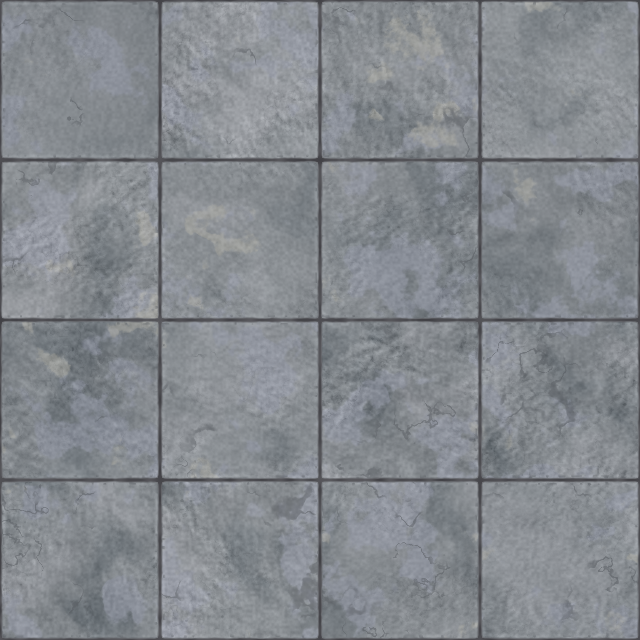
Reproduce this texture procedurally as a Shadertoy shader.

```glsl
// Four by four weathered blue-grey slate tiles with thin dark grout.

const float TILES = 4.0;
const vec3 SLATE = vec3(0.532, 0.551, 0.568);
const vec3 SHADE = vec3(0.425, 0.453, 0.475);
const vec3 PALE = vec3(0.585, 0.598, 0.618);
const vec3 LAVENDER = vec3(0.580, 0.598, 0.650);
const vec3 BEIGE = vec3(0.645, 0.645, 0.622);
const vec3 CRACK = vec3(0.345, 0.360, 0.380);
const vec3 SHOULDER = vec3(0.415, 0.422, 0.440);
const vec3 GROUT = vec3(0.285, 0.283, 0.300);

float hash(vec2 p) {
    return fract(sin(dot(p, vec2(127.1, 311.7))) * 43758.5453);
}

float noise(vec2 p) {
    vec2 i = floor(p), f = fract(p);
    f = f * f * (3.0 - 2.0 * f);
    return mix(mix(hash(i), hash(i + vec2(1, 0)), f.x),
               mix(hash(i + vec2(0, 1)), hash(i + vec2(1, 1)), f.x), f.y);
}

float fbm(vec2 p) {
    float sum = 0.0, amp = 0.5;
    for (int i = 0; i < 5; i++) {
        sum += amp * noise(p);
        p = mat2(1.6, 1.2, -1.2, 1.6) * p + 3.7;
        amp *= 0.5;
    }
    return sum / 0.96875;
}

// Relief lit from the upper left
float emboss(vec2 p, float offset) {
    return fbm(p + vec2(-offset, offset)) - fbm(p + vec2(offset, -offset));
}

// Thin wandering veins, kept only in scattered patches
float cracks(vec2 p, float amount) {
    vec2 warp = vec2(fbm(p * 6.0), fbm(p * 6.0 + 17.0)) - 0.5;
    float vein = abs(noise(p * 4.5 + warp * 2.2) - 0.5);
    float patches = smoothstep(0.54, 0.68, fbm(p * 3.5 + 41.0) + amount);
    return (1.0 - smoothstep(0.010, 0.055, vein)) * patches;
}

vec3 stone(vec2 local, vec2 id) {
    vec2 p = local + 7.0 * vec2(hash(id + 2.3), hash(id + 8.1)) + id * 9.0;
    float rough = hash(id + 5.7);
    float tone = hash(id + 12.4) - 0.5;

    // Cloudy mottling, broad drifts first
    vec2 swirl = vec2(fbm(p * 4.0 + 91.0), fbm(p * 4.0 + 57.0)) - 0.5;
    float cloud = fbm(p * 2.8 + swirl);
    float blotch = fbm(p * 9.0 + 23.0);
    float strength = mix(0.40, 1.0, rough);
    vec3 col = mix(SLATE, SHADE, strength * smoothstep(0.50, 0.78, cloud));
    col = mix(col, PALE, strength * smoothstep(0.48, 0.28, cloud));
    col += (fbm(p * 1.4 + 37.0) - 0.5) * 0.10;
    col += (blotch - 0.5) * 0.13 * strength;

    // Ragged mineral stains, cream ones rare
    float ragged = (blotch - 0.5) * 0.45;
    float lilac = smoothstep(0.58, 0.69, fbm(p * 3.8 + swirl + 61.0) + ragged);
    float cream = smoothstep(0.70, 0.80, fbm(p * 3.4 + swirl + 83.0) + ragged);
    col = mix(col, LAVENDER, 0.60 * lilac);
    col = mix(col, BEIGE, 0.65 * cream);

    // Chiselled relief, in fine ridges that turn from tile to tile
    float angle = 6.2832 * hash(id + 21.9);
    float c = cos(angle), s = sin(angle);
    vec2 bedding = mat2(c, -s, s, c) * p * vec2(25.0, 32.0);
    float coarse = smoothstep(0.32, 0.65, fbm(p * 3.0 + 19.0));
    col += emboss(bedding, 0.28) * mix(0.06, 0.14, rough) * mix(0.5, 1.3, coarse);
    col += (noise(p * 60.0) - 0.5) * mix(0.045, 0.070, rough);

    // Hairline scratches, pits and cracks
    float scratch = 1.0 - smoothstep(0.0, 0.035, abs(fbm(p * 11.0 + 71.0) - 0.5));
    col -= 0.040 * scratch * coarse * strength;
    float pit = smoothstep(0.82, 0.95, noise(p * 36.0 + 47.0));
    col -= 0.07 * pit * coarse * strength;
    col = mix(col, CRACK, 0.50 * cracks(p, 0.08 * rough - 0.05));
    return col + tone * vec3(0.036, 0.033, 0.030);
}

void mainImage(out vec4 fragColor, in vec2 fragCoord) {
    vec2 p = fragCoord / iResolution.xy * TILES;
    float pixel = TILES / iResolution.y;
    vec2 id = floor(p), local = fract(p);
    vec3 col = stone(local, id);

    // Distance to the nearest joint, with a slightly worn edge
    vec2 side = min(local, 1.0 - local);
    float joint = min(side.x, side.y);
    float wear = (noise(p * 14.0) - 0.5) * 0.005 + (noise(p * 50.0) - 0.5) * 0.003;
    float edge = joint + wear;

    // Pale arris with small chips
    float rim = smoothstep(0.014, 0.022, edge) * (1.0 - smoothstep(0.024, 0.042, edge));
    col += rim * 0.060 * (noise(p * 9.0 + 31.0) - 0.1);
    float chip = smoothstep(0.70, 0.90, noise(p * 38.0 + 5.0));
    col = mix(col, CRACK, 0.45 * chip * (1.0 - smoothstep(0.018, 0.042, joint)));

    // Soft shoulder, then a narrow core that swells where joints cross
    float corner = 0.006 * (1.0 - smoothstep(0.010, 0.035, length(side)));
    float soft = 0.003 + pixel * 0.25;
    float outer = 0.0135 + corner, inner = 0.0078 + corner;
    float shoulder = 1.0 - smoothstep(outer - soft, outer + soft, edge);
    float core = 1.0 - smoothstep(inner - soft, inner + soft, edge);
    col = mix(col, SHOULDER, 0.85 * shoulder);
    vec3 groutColor = GROUT + (noise(p * 16.0 + 11.0) - 0.4) * 0.10;
    col = mix(col, groutColor, 0.95 * core);

    fragColor = vec4(clamp(col, 0.0, 1.0), 1.0);
}
```
